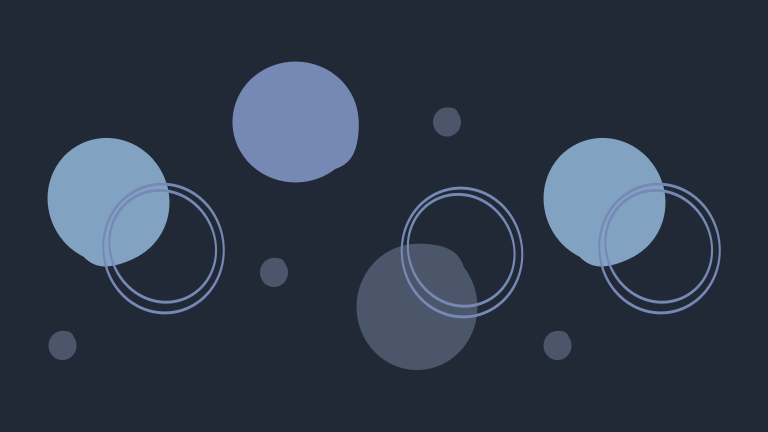
Give the GLSL for this background, as a Shadertoy shader.

```glsl
// Soft pebble shapes and hand-drawn double rings scattered on a dark navy field.

const vec3 NAVY = vec3(0.131, 0.161, 0.216);
const vec3 SKY = vec3(0.508, 0.635, 0.757);
const vec3 PERIWINKLE = vec3(0.462, 0.537, 0.706);
const vec3 SLATE = vec3(0.294, 0.337, 0.416);

// Pebble outline: a slight oval with one bulge, rotated by turn
float pebble(vec2 q, float size, float turn) {
    float c = cos(turn), s = sin(turn);
    q = vec2(c * q.x + s * q.y, c * q.y - s * q.x) / size;
    float a = atan(q.y, q.x);
    float d = max((0.87 - a) / 0.42, 0.0);
    float radius = 61.7 + 1.3 * cos(2.0 * a) + 9.0 * d * exp(-d * d);
    return (length(q) - radius) * size;
}

// Oval stroke, thicker at the top and bottom
float loopStroke(vec2 q, float radius, float tilt) {
    float a = atan(q.y, q.x);
    float edge = radius + 2.2 * cos(2.0 * a - tilt);
    return abs(length(q) - edge) - 1.0 - 0.45 * abs(sin(a));
}

float doubleRing(vec2 q) {
    float outer = loopStroke(q, 62.3, 2.8);
    float inner = loopStroke(q - vec2(-0.8, -2.2), 54.5, 2.2);
    return min(outer, inner);
}

void mainImage(out vec4 fragColor, in vec2 fragCoord) {
    // Design grid of 768 x 432 units, y pointing down
    float unit = 432.0 / iResolution.y;
    vec2 p = (fragCoord - 0.5 * iResolution.xy) * unit;
    p = vec2(384.0 + p.x, 216.0 - p.y);

    // Pebbles
    float sky = 1e3;
    float rings = doubleRing(p - vec2(462.0, 252.5));
    for (int i = 0; i < 2; i++) {
        vec2 q = p - vec2(496.0 * float(i), 0.0);
        sky = min(sky, pebble(q - vec2(108.5, 200.5), 1.0, 1.12));
        rings = min(rings, doubleRing(q - vec2(163.5, 248.5)));
    }
    float violet = pebble(p - vec2(295.5, 122.0), 1.0, 0.0);
    float slate = pebble(p - vec2(417.0, 307.0), 1.0, -1.571);

    // Small dots
    vec2 dots[4] = vec2[4](vec2(447.0, 122.0), vec2(274.0, 272.5),
                           vec2(62.5, 345.5), vec2(557.5, 345.5));
    for (int i = 0; i < 4; i++) {
        slate = min(slate, pebble(p - dots[i], 0.231, -1.571));
    }

    // Layers, back to front
    vec3 color = NAVY;
    color = mix(color, SLATE, clamp(0.5 - slate / unit, 0.0, 1.0));
    color = mix(color, SKY, clamp(0.5 - sky / unit, 0.0, 1.0));
    color = mix(color, PERIWINKLE, clamp(0.5 - min(violet, rings) / unit, 0.0, 1.0));
    fragColor = vec4(color, 1.0);
}
```
